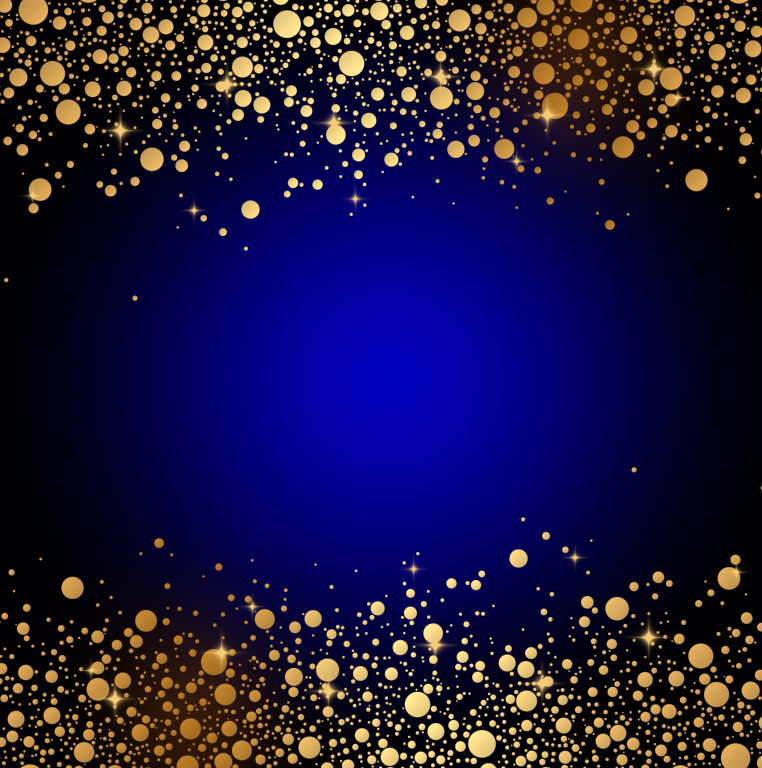
A Shadertoy shader for this background:

```glsl
const int LAYERS = 5;

vec3 hash3(vec3 seed) {
    vec3 h = fract(seed * vec3(0.1031, 0.1030, 0.0973));
    h += dot(h, h.yxz + 33.33);
    return fract((h.xxy + h.yxx) * h.zyx);
}

mat2 rotation(float angle) {
    float c = cos(angle), s = sin(angle);
    return mat2(c, s, -s, c);
}

// Grid spacing shrinks from the large discs to the dust
float cellSize(int layer) {
    return 0.072 * pow(0.615, float(layer));
}

mat2 gridTurn(int layer) {
    return rotation(0.35 + 1.1 * float(layer));
}

// Disc of one cell: centre in xy, radius in z, negative when absent
vec3 discInCell(vec2 cell, int layer) {
    float size = cellSize(layer);
    vec3 h = hash3(vec3(cell + 71.0, float(layer) * 17.0 + 5.0));
    float relative = mix(0.15, 0.27, h.z * h.z);
    vec2 jitter = (h.xy - 0.5) * (0.94 - 2.0 * relative);
    vec2 centre = gridTurn(layer) * ((cell + 0.5 + jitter) * size);
    float depth = 0.5 - centre.y;
    float reach = 0.185 - 0.013 * float(layer);
    float density = exp(-pow(max(depth, 0.0) / reach, 2.0)) * step(depth, 0.39);
    float chance = hash3(vec3(cell + 13.0, float(layer) * 29.0 + 3.0)).x;
    return vec3(centre, chance < density ? relative * size : -1.0);
}

// Free distance from a point to all discs of the larger layers
float clearance(vec2 p, int layer) {
    float room = 1.0;
    for (int big = 0; big < layer; big++) {
        vec2 home = floor(p * gridTurn(big) / cellSize(big));
        for (int k = 0; k < 9; k++) {
            vec2 neighbour = vec2(k % 3 - 1, k / 3 - 1);
            vec3 disc = discInCell(home + neighbour, big);
            if (disc.z > 0.0) room = min(room, length(p - disc.xy) - disc.z);
        }
    }
    return room;
}

// Metallic bands: pale left of the middle, bronze on the right
vec3 goldAt(float x) {
    vec3 gold = vec3(0.82, 0.62, 0.32);
    gold = mix(gold, vec3(0.97, 0.86, 0.54), exp(-pow((x + 0.07) / 0.19, 2.0)));
    return mix(gold, vec3(0.66, 0.42, 0.10), 0.85 * exp(-pow((x - 0.25) / 0.11, 2.0)));
}

// Four-pointed star with a soft core
float sparkle(vec2 p, float arm) {
    vec2 a = abs(p);
    vec2 taper = max(1.0 - a / arm, 0.0);
    vec2 ray = taper * taper * exp(-a.yx / (0.045 * arm));
    return ray.x + ray.y + 0.75 * exp(-dot(p, p) / (0.04 * arm * arm));
}

void mainImage(out vec4 fragColor, in vec2 fragCoord) {
    vec2 p = (fragCoord - 0.5 * iResolution.xy) / iResolution.y;
    float blur = 0.8 / iResolution.y;

    // Blue glow fading to black
    float r = length(p - vec2(0.010, 0.008));
    float glow = 0.69 * (1.0 - smoothstep(0.0, 0.54, r)) + 0.06 * exp(-r * 15.0);
    vec3 color = vec3(0.005, 0.0, 0.01) + vec3(0.0, 0.0, glow);

    // The lower half is the upper half turned by half a circle
    p.x -= 0.0046;
    if (p.y < 0.0) p = -p;

    // Bronze haze behind the crowded edge
    vec2 haze = (p - vec2(0.25, 0.43)) / vec2(0.10, 0.12);
    color += vec3(0.20, 0.10, 0.01) * exp(-dot(haze, haze));

    // Gold discs, shrunk to fit between the larger ones
    for (int layer = 0; layer < LAYERS; layer++) {
        vec2 cell = floor(p * gridTurn(layer) / cellSize(layer));
        vec3 disc = discInCell(cell, layer);
        vec2 offset = p - disc.xy;
        if (disc.z < 0.0 || length(offset) > disc.z + 2.0 * blur) continue;
        float radius = min(disc.z, clearance(disc.xy, layer) - 0.0015);
        if (radius < 0.0009) continue;
        float cover = 1.0 - smoothstep(-blur, blur, length(offset) - radius);
        float sheen = 1.0 + 0.10 * dot(offset, vec2(0.7, -0.7)) / radius;
        color = mix(color, goldAt(disc.x) * sheen, cover);
    }

    // A zigzag of bright sparkles, then an arc of small ones
    float shine = 0.0;
    for (int i = 0; i < 6; i++) {
        float n = float(i), odd = mod(n, 2.0);
        vec2 star = vec2(-0.344 + 0.139 * n, 0.330 + 0.055 * odd + 0.005 * n);
        shine += sparkle(p - star, 0.040);
    }
    for (int i = 0; i < 5; i++) {
        float n = float(i);
        vec2 star = vec2(-0.458 + 0.21 * n, 0.245 - 0.036 * n + 0.017 * n * n);
        shine += 0.8 * sparkle(p - star, 0.024);
    }
    color = mix(color, vec3(0.96, 0.80, 0.46), min(shine, 1.0));
    fragColor = vec4(color, 1.0);
}
```
